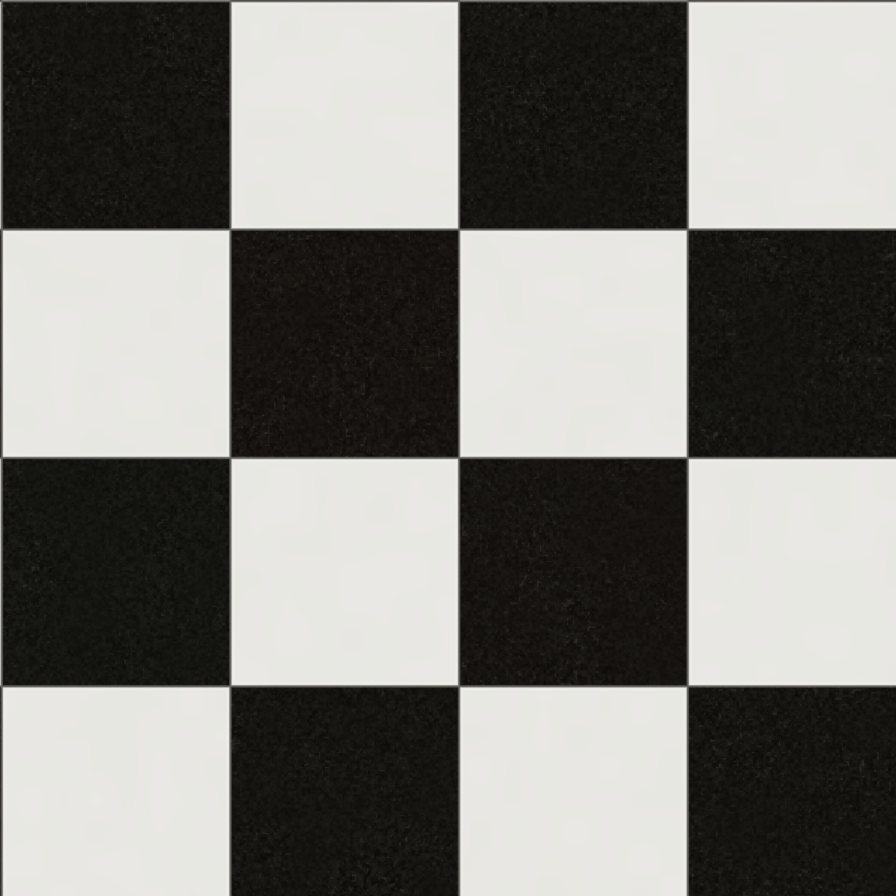
Give the GLSL for this pattern, as a Shadertoy shader.

```glsl
float hash(vec2 p) {
    vec3 q = fract(p.xyx * vec3(0.1031, 0.1030, 0.0973));
    q += dot(q, q.yzx + 33.33);
    return fract((q.x + q.y) * q.z);
}

float noise(vec2 p) {
    vec2 i = floor(p), f = fract(p);
    f = f * f * (3.0 - 2.0 * f);
    return mix(mix(hash(i), hash(i + vec2(1, 0)), f.x),
               mix(hash(i + vec2(0, 1)), hash(i + vec2(1, 1)), f.x), f.y);
}

// Dark stone with fine, faintly coloured grains
vec3 blackTile(vec2 p, vec2 cell) {
    vec2 q = p + cell * 3.7 + 5.0;
    float grain = 0.6 * noise(q * 260.0) + 0.4 * noise(q * 480.0 + 17.0);
    float cloud = noise(q * 22.0);
    float fleck = smoothstep(0.76, 0.95, noise(q * 300.0 + 71.0)) * cloud;
    vec3 base = mix(vec3(0.085, 0.072, 0.058), vec3(0.075, 0.075, 0.062), hash(cell + 9.0));
    vec3 tint = mix(vec3(1.05, 0.98, 0.85), vec3(0.92, 1.05, 0.95), noise(q * 120.0));
    return base + tint * ((grain - 0.45) * (0.05 + 0.05 * cloud) + 0.07 * fleck);
}

// Pale, nearly even stone
vec3 whiteTile(vec2 p, vec2 cell) {
    float mottle = noise(p * 28.0 + cell * 5.0 + 40.0) - 0.5;
    return vec3(0.910, 0.908, 0.890) + 0.008 * mottle * vec3(1.0, 0.8, 1.1);
}

void mainImage(out vec4 fragColor, in vec2 fragCoord) {
    vec2 p = fragCoord / iResolution.xy;
    p.y = 1.0 - p.y;
    float soft = max(0.0022, 1.0 / iResolution.y);

    // Checker grid, counted from the top left
    vec2 pitch = vec2(0.2552, 0.2549);
    vec2 grid = (p - vec2(0.0020, 0.0013)) / pitch;
    vec2 cell = floor(grid);
    vec2 inCell = fract(grid);
    vec2 edge = min(inCell, 1.0 - inCell) * pitch;
    vec2 side = (1.0 - 2.0 * mod(cell, 2.0)) * smoothstep(-soft, soft, edge);
    side = (1.0 - 2.0 * mod(cell, 2.0)) * (2.0 * abs(side) - 1.0);
    float dark = 0.5 + 0.5 * side.x * side.y;

    float nearest = min(edge.x, edge.y);
    vec3 white = whiteTile(p, cell);
    white += 0.018 * smoothstep(0.002, 0.003, nearest) * (1.0 - smoothstep(0.003, 0.006, nearest));
    vec3 color = mix(white, blackTile(p, cell), dark);

    // Thin grey joint
    float joint = 1.0 - smoothstep(0.0, soft, nearest);
    color = mix(color, vec3(0.34, 0.33, 0.31), 0.7 * joint);
    fragColor = vec4(color, 1.0);
}
```
